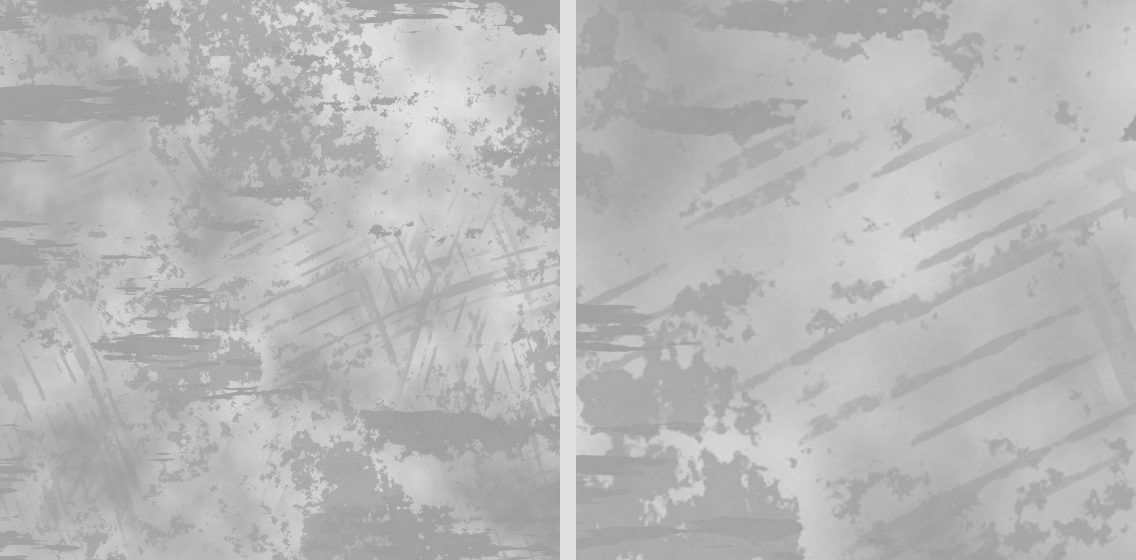
Left, the full canvas; right, a detail of the centre.
Reproduce this texture procedurally as a WebGL 2 fragment shader.

```glsl
#version 300 es
precision highp float;
// Weathered grey plaster: soft pale clouds under a flat darker coat that
// survives as speckled grain, ragged horizontal smears and thin scratches.
// Each layer thresholds fractal value noise at its own scale and stretch.

uniform vec2 u_resolution;
out vec4 outColor;

const float COAT_GREY = 0.622;
const float CLOUD_GREY = 0.752;

float hash(vec2 cell) {
  vec3 q = fract(vec3(cell.xyx) * 0.1031);
  q += dot(q, q.yzx + 33.33);
  return fract((q.x + q.y) * q.z);
}

float valueNoise(vec2 p) {
  vec2 cell = floor(p);
  vec2 f = fract(p);
  f = f * f * f * (f * (f * 6.0 - 15.0) + 10.0);
  float low = mix(hash(cell), hash(cell + vec2(1, 0)), f.x);
  float high = mix(hash(cell + vec2(0, 1)), hash(cell + vec2(1, 1)), f.x);
  return mix(low, high, f.y);
}

mat2 rotation(float angle) {
  float c = cos(angle), s = sin(angle);
  return mat2(c, s, -s, c);
}

// Fractal noise centred on zero; gain sets how rough it is.
float fractal(vec2 p, int octaves, float gain) {
  mat2 turn = 2.03 * rotation(0.6);
  float sum = 0.0, weight = 1.0, total = 0.0;
  for (int i = 0; i < octaves; i++) {
    sum += weight * (valueNoise(p) - 0.5);
    total += weight;
    weight *= gain;
    p = turn * p + 17.3;
  }
  return sum / total;
}

// Smoothed step that widens with the pixel footprint.
float cover(float value, float threshold, float softness) {
  float w = softness + 0.4 * fwidth(value);
  return smoothstep(threshold - w, threshold + w, value);
}

// Fine broken strokes running along one direction, kept to sparse regions.
float scratches(vec2 p, float angle, float grain, float seed) {
  float region = cover(fractal(p * 3.2 + seed, 2, 0.5), 0.13, 0.09);
  vec2 q = rotation(-angle) * p;
  q.y += 0.025 * sin(q.x * 5.0 + seed);
  float stroke = valueNoise(q * vec2(9.0, 130.0) + seed) - 0.5;
  return region * cover(stroke + 0.6 * grain, 0.25, 0.06);
}

void main() {
  vec2 p = gl_FragCoord.xy / u_resolution.y;
  vec2 warp = vec2(fractal(p * 9.0 + 3.1, 3, 0.5),
                   fractal(p * 9.0 + 41.7, 3, 0.5));

  // Soft mottled base
  float cloud = CLOUD_GREY + 0.30 * fractal(p * 4.0 + 8.4, 5, 0.55)
              + 0.15 * fractal(p * 13.0 + 60.2, 3, 0.5);

  // Speckled coat, dense in some areas and scattered in others
  float grain = fractal(p * 55.0 + 12.9, 4, 0.68);
  float density = fractal((p + 0.06 * warp) * vec2(4.2, 5.0) + 27.5, 4, 0.55);
  float speckle = cover(density + 0.85 * grain, 0.115, 0.045);

  // Ragged smears: streaky in places, crumbly in others
  float streakiness = smoothstep(-0.12, 0.15, fractal(p * 3.0 + 71.0, 2, 0.5));
  float body = fractal((p + 0.03 * warp) * vec2(3.6, 12.0) + 5.2, 4, 0.5);
  float streak = fractal(p * vec2(11.0, 100.0) + 33.8, 3, 0.6);
  float smearField = body + 0.25 * density
                   + mix(0.12, 0.75, streakiness) * streak
                   + mix(0.40, 0.20, streakiness) * grain;
  float smear = cover(smearField, 0.155, 0.018);

  // Scratches: two steep sets and one shallow set
  float scratch = 0.0;
  for (int i = 0; i < 3; i++) {
    float angle = 0.35 + 0.82 * float(i);
    scratch = max(scratch, scratches(p, angle, grain, 19.0 * float(i) + 6.5));
  }

  // Layering
  float coat = max(max(0.74 * speckle, 0.90 * smear), 0.55 * scratch);
  float grey = mix(cloud, COAT_GREY, coat);
  grey += 0.035 * grain + 0.012 * (valueNoise(p * 380.0) - 0.5);
  outColor = vec4(vec3(clamp(grey, 0.58, 0.88)), 1.0);
}
```
